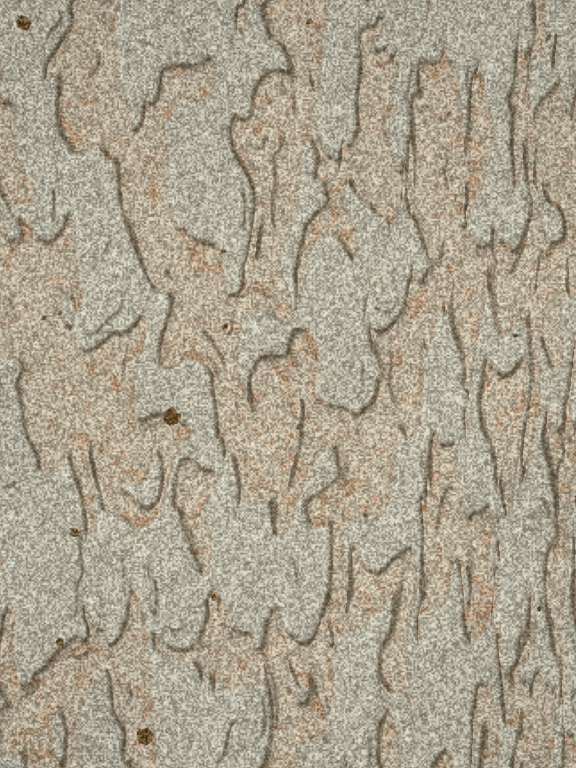
Reproduce this texture procedurally as a WebGL 2 fragment shader.

```glsl
#version 300 es
precision highp float;
// Weathered grainy stone: grey raised flakes with shaded rims over a tan, rust-flecked bed.

uniform vec2 u_resolution;
out vec4 fragColor;

// Lengths are fractions of the canvas height.
const vec3 FLAKE_COLOR = vec3(0.678, 0.668, 0.608);
const vec3 BED_COLOR   = vec3(0.698, 0.655, 0.575);
const vec3 RUST_COLOR  = vec3(0.660, 0.510, 0.380);
const vec3 RIM_COLOR   = vec3(0.385, 0.345, 0.275);
const vec3 SPOT_COLOR  = vec3(0.350, 0.260, 0.120);
const vec2 FLAKE_FREQ  = vec2(12.0, 5.6);   // flakes are taller than wide
const float STRIP_SQUEEZE = 17.0;           // narrows flakes toward the right
const float STRIP_START = 0.42;
const float WARP = 0.60;
const float COVERAGE = -0.01;
const float RIM_WIDTH = 0.0039;
const float CREASE_LEVEL = 0.27;
const vec2 SHADE_DIR = vec2(0.80, -0.60);   // away from the light
const float GRAIN_FREQ = 430.0;
const float GRAIN_CONTRAST = 0.35;
const float SPOT_CELL = 0.125;
const float SPOT_CHANCE = 0.20;

vec2 hash2(vec2 cell) {
    uvec2 v = uvec2(ivec2(cell)) * 1664525u + 1013904223u;
    v.x += v.y * 1664525u;
    v.y += v.x * 1664525u;
    v ^= v >> 16u;
    v.x += v.y * 1664525u;
    v.y += v.x * 1664525u;
    v ^= v >> 16u;
    return vec2(v >> 8u) / 16777216.0;
}

// Gradient noise, roughly -0.7 to 0.7.
float gradNoise(vec2 p) {
    vec2 i = floor(p), f = p - i;
    vec2 u = f * f * f * (f * (f * 6.0 - 15.0) + 10.0);
    vec2 e = vec2(0.0, 1.0);
    float a = dot(hash2(i) * 2.0 - 1.0, f);
    float b = dot(hash2(i + e.yx) * 2.0 - 1.0, f - e.yx);
    float c = dot(hash2(i + e.xy) * 2.0 - 1.0, f - e.xy);
    float d = dot(hash2(i + e.yy) * 2.0 - 1.0, f - e.yy);
    return mix(mix(a, b, u.x), mix(c, d, u.x), u.y);
}

// Value noise, 0 to 1.
float valueNoise(vec2 p) {
    vec2 i = floor(p), f = p - i;
    vec2 u = f * f * (3.0 - 2.0 * f);
    vec2 e = vec2(0.0, 1.0);
    return mix(mix(hash2(i).x, hash2(i + e.yx).x, u.x),
               mix(hash2(i + e.xy).x, hash2(i + e.yy).x, u.x), u.y);
}

// Height of the stone; flakes are where it is positive.
float relief(vec2 p) {
    float squeeze = max(p.x - STRIP_START, 0.0);
    vec2 q = p * FLAKE_FREQ;
    q.x += STRIP_SQUEEZE * squeeze * squeeze;
    q += WARP * vec2(gradNoise(q * 1.3 + 7.3), gradNoise(q * 1.3 + 31.7));
    float h = gradNoise(q) + 0.55 * gradNoise(q * 2.1 + 13.1) + 0.16 * gradNoise(q * 4.3 + 5.9);
    float broad = 0.14 * gradNoise(p * 4.0 + 3.4) + 0.12 * smoothstep(0.85, 1.0, p.y);
    return h + broad + COVERAGE;
}

// Soft line around a signed distance of zero.
float rimLine(float d, float width) {
    return exp(-d * d / (width * width));
}

// Sparse round pits, kept inside their grid cells.
float pits(vec2 p) {
    vec2 cell = floor(p / SPOT_CELL);
    vec2 place = hash2(cell + 91.0), kind = hash2(cell + 203.0);
    float radius = mix(0.003, 0.012, kind.y * kind.y * kind.y);
    float d = length(p - (cell + 0.2 + 0.6 * place) * SPOT_CELL);
    d += 0.003 * gradNoise(p * 180.0);
    return step(kind.x, SPOT_CHANCE) * (1.0 - smoothstep(radius - 0.002, radius + 0.001, d));
}

void main() {
    vec2 p = gl_FragCoord.xy / u_resolution.y;

    // Relief, slope and distance to the nearest flake edge.
    const float STEP = 0.0015;
    float h = relief(p);
    vec2 slope = vec2(relief(p + vec2(STEP, 0.0)) - h, relief(p + vec2(0.0, STEP)) - h) / STEP;
    float steep = length(slope) + 0.001;
    float edge = h / steep;
    float facing = dot(-slope / steep, SHADE_DIR);
    float shaded = smoothstep(-0.45, 0.45, facing);
    float flake = smoothstep(-0.003, 0.003, edge);

    // Base colours with rust gathered on the bed.
    float patches = gradNoise(p * 9.0 + 40.0);
    float flecks = valueNoise(p * 150.0) * 0.6 + valueNoise(p * 60.0 + 9.0) * 0.4;
    float nearEdge = exp(-abs(edge) * 90.0);
    float rust = smoothstep(0.60, 0.88, flecks + 0.26 * patches + 0.13 * nearEdge);
    vec3 color = mix(BED_COLOR, FLAKE_COLOR, flake * 0.95);
    color = mix(color, RUST_COLOR, rust * mix(0.65, 0.10, flake));

    // Shaded rims, lit rims and broken creases above and below the edge.
    float worn = smoothstep(-0.40, 0.05, gradNoise(p * 24.0 + 17.0));
    float rim = rimLine(edge + 0.0015, RIM_WIDTH) * mix(0.16, 0.92, shaded) * mix(0.55, 1.0, worn);
    float crease = rimLine((abs(h) - CREASE_LEVEL) / steep, RIM_WIDTH * 0.75) * shaded;
    crease *= smoothstep(0.02, 0.22, gradNoise(p * 13.0 + 63.0));
    float line = max(rim, 0.70 * crease);
    float penumbra = exp(-max(-edge, 0.0) / 0.008) * (1.0 - flake) * shaded;
    color *= 1.0 - 0.09 * penumbra;
    color += 0.04 * rimLine(edge - 0.004, RIM_WIDTH) * (1.0 - shaded);
    color = mix(color, RIM_COLOR, line);
    color = mix(color, SPOT_COLOR, 0.85 * pits(p));

    // Broad tone, then salt-and-pepper grain, weaker within the lines.
    vec2 fromCenter = p - vec2(0.38, 0.48);
    color *= 1.045 - 0.25 * dot(fromCenter, fromCenter) + 0.06 * gradNoise(p * 5.0 + 81.0);
    float grain = valueNoise(p * GRAIN_FREQ) - 0.5 + 0.40 * (valueNoise(p * GRAIN_FREQ * 0.53 + 29.0) - 0.5);
    color += GRAIN_CONTRAST * grain * (1.0 - 0.45 * line) * vec3(1.0, 1.0, 0.97);
    fragColor = vec4(clamp(color, 0.0, 1.0), 1.0);
}
```
